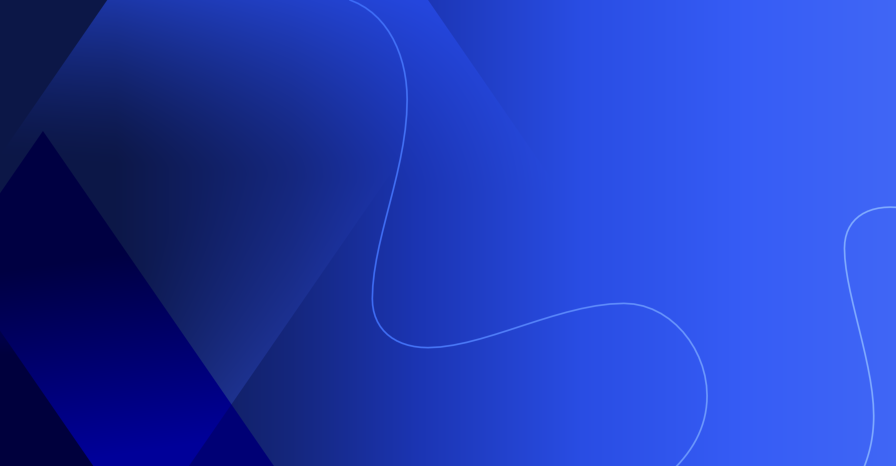
Reproduce this background procedurally as a Shadertoy shader.

```glsl
// Blue gradient backdrop with translucent slanted panels and thin flowing curves.
#define CANVAS vec2(1.93, 1.0)
#define SLANT 0.692
#define LINE_HALF_WIDTH 0.0018
#define CURVE_STEPS 14
#define TOP_GLOW 0.66
#define EDGE_GLOW 0.30

const vec3 NIGHT = vec3(0.047, 0.09, 0.28);
const vec3 NAVY = vec3(0.08, 0.15, 0.49);
const vec3 ROYAL = vec3(0.105, 0.205, 0.70);
const vec3 COBALT = vec3(0.16, 0.30, 0.89);
const vec3 AZURE = vec3(0.21, 0.36, 0.96);
const vec3 SKY = vec3(0.25, 0.40, 0.96);
const vec3 PANEL_GLOW = vec3(0.16, 0.31, 0.95);
const vec3 PANEL_EDGE = vec3(0.22, 0.34, 0.87);

float ramp(float a, float b, float x) { return clamp((x - a) / (b - a), 0.0, 1.0); }

// Signed distance to a slanted line crossing the floor at foot; positive to its right.
float slantSide(vec2 p, float foot, float lean) {
    return (p.x - foot - lean * SLANT * p.y) / sqrt(1.0 + SLANT * SLANT);
}

float segmentDistance(vec2 p, vec2 a, vec2 b) {
    vec2 pa = p - a, ba = b - a;
    return length(pa - ba * clamp(dot(pa, ba) / dot(ba, ba), 0.0, 1.0));
}

// Distance to a cubic Bezier, approximated by short segments.
float curveDistance(vec2 p, vec2 a, vec2 b, vec2 c, vec2 d) {
    float nearest = 1e3;
    vec2 previous = a;
    for (int i = 1; i <= CURVE_STEPS; i++) {
        float t = float(i) / float(CURVE_STEPS), s = 1.0 - t;
        vec2 point = s * s * s * a + 3.0 * s * s * t * b + 3.0 * s * t * t * c + t * t * t * d;
        nearest = min(nearest, segmentDistance(p, previous, point));
        previous = point;
    }
    return nearest;
}

float longCurve(vec2 p) {
    vec2 crest = vec2(0.877, 0.786), inner = vec2(0.802, 0.359);
    vec2 trough = vec2(0.922, 0.254), hill = vec2(1.344, 0.349), outer = vec2(1.523, 0.151);
    float d = curveDistance(p, vec2(0.754, 1.0), vec2(0.837, 0.97), vec2(0.877, 0.879), crest);
    d = min(d, curveDistance(p, crest, vec2(0.877, 0.636), vec2(0.802, 0.485), inner));
    d = min(d, curveDistance(p, inner, vec2(0.802, 0.294), vec2(0.849, 0.254), trough));
    d = min(d, curveDistance(p, trough, vec2(1.043, 0.254), vec2(1.206, 0.349), hill));
    d = min(d, curveDistance(p, hill, vec2(1.445, 0.349), vec2(1.523, 0.251), outer));
    return min(d, curveDistance(p, outer, vec2(1.523, 0.09), vec2(1.497, 0.04), vec2(1.455, -0.003)));
}

float shortCurve(vec2 p) {
    vec2 left = vec2(1.819, 0.467), right = vec2(1.882, 0.108);
    float d = curveDistance(p, vec2(1.932, 0.555), vec2(1.864, 0.56), vec2(1.819, 0.528), left);
    d = min(d, curveDistance(p, left, vec2(1.819, 0.372), vec2(1.882, 0.221), right));
    return min(d, curveDistance(p, right, vec2(1.882, 0.065), vec2(1.874, 0.03), vec2(1.861, -0.003)));
}

void mainImage(out vec4 fragColor, in vec2 fragCoord) {
    vec2 p = fragCoord / iResolution.xy * CANVAS;
    float soft = 0.75 / iResolution.y;

    // Horizontal base gradient
    vec3 color = mix(NIGHT, NAVY, ramp(0.25, 0.63, p.x));
    color = mix(color, ROYAL, ramp(0.63, 0.90, p.x));
    color = mix(color, COBALT, ramp(0.90, 1.25, p.x));
    color = mix(color, AZURE, ramp(1.25, 1.60, p.x));
    color = mix(color, SKY, ramp(1.60, 1.93, p.x));

    // Panel lit from above, between two opposed slants
    float panelLeft = smoothstep(-soft, soft, slantSide(p, -0.461, 1.0));
    float panelRight = smoothstep(-soft, soft, -slantSide(p, 1.614, -1.0));
    float topFade = pow(ramp(0.62, 1.02, p.y + 0.08 * (p.x - 0.6)), 1.4);
    color = mix(color, PANEL_GLOW, TOP_GLOW * topFade * panelLeft * panelRight);

    // Soft light along the panel's lower right edge
    float lowerEdge = slantSide(p, 0.407, 1.0);
    float insidePanel = smoothstep(-soft, soft, -lowerEdge);
    float edgeFade = ramp(-0.32, 0.0, lowerEdge) * ramp(0.66, 0.15, p.y);
    color = mix(color, PANEL_EDGE, EDGE_GLOW * edgeFade * insidePanel);

    // Dark peak, brighter toward its foot, with a shaded corner
    float peakLeft = smoothstep(-soft, soft, slantSide(p, -0.405, 1.0));
    float peakRight = smoothstep(-soft, soft, -slantSide(p, 0.590, -1.0));
    float peakBlue = mix(0.26, 0.60, ramp(0.46, 0.03, p.y - 0.15 * (p.x - 0.3)));
    peakBlue = mix(0.46, peakBlue, insidePanel);
    float corner = smoothstep(-soft, soft, -slantSide(p, 0.201, -1.0));
    peakBlue = mix(peakBlue, 0.24, corner * ramp(0.36, 0.24, p.y));
    color = mix(color, vec3(0.0, 0.0, peakBlue), peakLeft * peakRight);

    // Thin curves, paler to the right
    float lineDistance = min(longCurve(p), shortCurve(p));
    float line = 1.0 - smoothstep(-soft, soft, lineDistance - LINE_HALF_WIDTH);
    vec3 lineColor = mix(vec3(0.24, 0.43, 0.98), vec3(0.52, 0.69, 1.0), ramp(0.75, 1.8, p.x));
    color = mix(color, lineColor, 0.92 * line);

    fragColor = vec4(color, 1.0);
}
```
